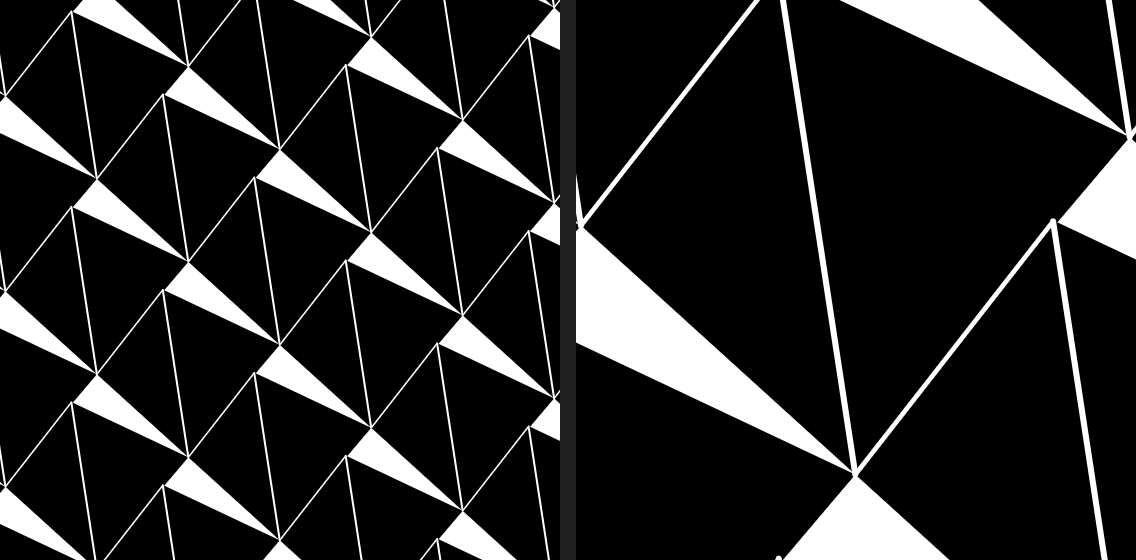
Left: the whole. Right: its middle third, enlarged.
Give the GLSL for this pattern, as a Shadertoy shader.

```glsl
// Slanted lattice of white slivers on black, joined by thin white lines.

float cross2(vec2 a, vec2 b) {
    return a.x * b.y - a.y * b.x;
}

float segmentDistance(vec2 p, vec2 a, vec2 b) {
    vec2 ab = b - a;
    vec2 ap = p - a;
    return length(ap - ab * clamp(dot(ap, ab) / dot(ab, ab), 0.0, 1.0));
}

// Signed distance, negative inside
float triangleDistance(vec2 p, vec2 a, vec2 b, vec2 c) {
    float edge = min(segmentDistance(p, a, b),
                 min(segmentDistance(p, b, c), segmentDistance(p, c, a)));
    float winding = sign(cross2(b - a, c - a));
    float inside = min(cross2(b - a, p - a) * winding,
                   min(cross2(c - b, p - b) * winding,
                       cross2(a - c, p - c) * winding));
    return inside > 0.0 ? -edge : edge;
}

// One repeat: a filled sliver, a steep line and a slanted line
float motifDistance(vec2 p, vec2 across, vec2 down) {
    vec2 apex = vec2(-0.0456, -0.0501);
    vec2 corner = vec2(-0.0430, -0.0507);
    float sliver = triangleDistance(p, vec2(0.0), across, corner);
    float steep = segmentDistance(p, apex, down) - 0.0018;
    float slanted = segmentDistance(p, apex, down - across) - 0.0014;
    return min(sliver, min(steep, slanted));
}

void mainImage(out vec4 fragColor, in vec2 fragCoord) {
    float pixel = 1.0 / iResolution.y;
    vec2 across = vec2(0.1633, -0.1482);
    vec2 down = vec2(0.0, -0.349);

    // Position relative to the nearest lattice point
    vec2 p = fragCoord * pixel - vec2(0.4996, 0.3842);
    mat2 lattice = mat2(across, down);
    p -= lattice * round(inverse(lattice) * p);

    // Motifs reach into the neighbouring cells
    float d = 1.0;
    for (int j = -1; j <= 1; j++) {
        for (int i = -1; i <= 1; i++) {
            vec2 offset = lattice * vec2(i, j);
            d = min(d, motifDistance(p - offset, across, down));
        }
    }

    float ink = clamp(0.5 - d / pixel, 0.0, 1.0);
    fragColor = vec4(vec3(ink), 1.0);
}
```
